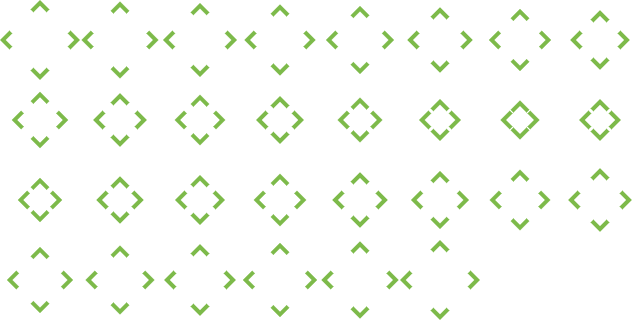
A Shadertoy shader for this pattern:

```glsl
// A sheet of animation frames: four green chevrons close into a diamond, then part.
// Each grid cell derives its frame number, turns that into a spread radius, and
// draws one chevron arm as a box distance, folded eightfold by symmetry.

// Lengths are in units of one grid cell.
const vec2 GRID = vec2(8.0, 4.0);       // columns, rows
const float FRAME_COUNT = 30.0;         // cells past this stay empty
const float CLOSED_FRAME = 14.0;        // frame with the tightest diamond
const float OPEN_RADIUS = 0.5;          // centre to chevron tip, fully open
const float CLOSED_RADIUS = 0.245;      // centre to chevron tip, closed
const float ARM_LENGTH = 0.1665;        // along the outer edge
const float ARM_THICKNESS = 0.050;
const vec3 PAPER = vec3(1.0);
const vec3 LEAF_GREEN = vec3(0.49, 0.73, 0.29);

// Linear closing, then slightly slower linear opening.
float spreadRadius(float frame) {
    float closing = frame / CLOSED_FRAME;
    float opening = (FRAME_COUNT - 1.0 - frame) / (FRAME_COUNT - 1.0 - CLOSED_FRAME);
    return mix(OPEN_RADIUS, CLOSED_RADIUS, min(closing, opening));
}

float boxDistance(vec2 p, vec2 halfSize) {
    vec2 d = abs(p) - halfSize;
    return length(max(d, 0.0)) + min(max(d.x, d.y), 0.0);
}

// Four outward chevrons whose tips lie at the given radius.
float chevronsDistance(vec2 p, float radius) {
    // Fold everything onto the upper arm of the right-hand chevron.
    vec2 q = abs(p);
    if (q.y > q.x) q = q.yx;

    // Axes along the arm and inward from its outer edge, starting at the tip.
    float inset = radius - q.x;
    vec2 arm = vec2(inset + q.y, inset - q.y) * inversesqrt(2.0);
    vec2 halfSize = 0.5 * vec2(ARM_LENGTH, ARM_THICKNESS);
    return boxDistance(arm - halfSize, halfSize);
}

void mainImage(out vec4 fragColor, in vec2 fragCoord) {
    // Square cells, numbered left to right from the top row.
    float pixel = GRID.y / iResolution.y;
    vec2 grid = fragCoord * pixel;
    vec2 cell = floor(grid);
    vec2 local = fract(grid) - 0.5;
    float frame = (GRID.y - 1.0 - cell.y) * GRID.x + cell.x;

    // Smooth coverage over one pixel.
    float d = chevronsDistance(local, spreadRadius(frame));
    float ink = clamp(0.5 - d / pixel, 0.0, 1.0);
    ink *= step(frame, FRAME_COUNT - 0.5) * step(cell.x, GRID.x - 0.5);

    fragColor = vec4(mix(PAPER, LEAF_GREEN, ink), 1.0);
}
```
